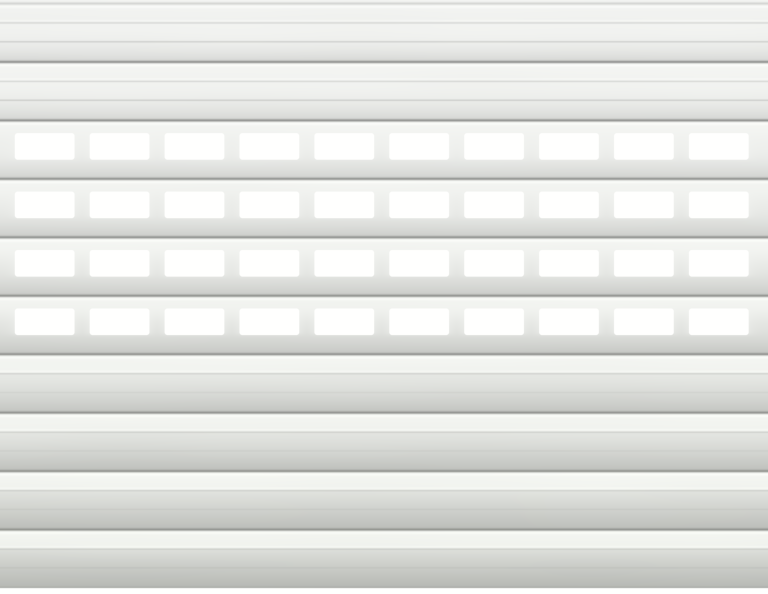
Give the GLSL for this pattern, as a Shadertoy shader.

```glsl
// A pale roller shutter: ten curved slats, the middle four cut by ten windows each.
// Each slat is a vertical tone profile plus soft grooves and a seam; the windows
// are repeated rounded boxes. Lengths are in canvas heights, y runs downwards.

const float SLAT_COUNT = 10.0;
const float SLAT_TOP = 0.0059;
const float SLAT_PITCH = 0.0984;
const float FIRST_VENTED = 2.0;
const float LAST_VENTED = 5.0;

const float WINDOW_COUNT = 10.0;
const float WINDOW_PITCH = 0.1261;
const float WINDOW_FIRST = 0.0752;
const float WINDOW_CENTRE = 0.445;          // fraction of a slat
const vec2 WINDOW_HALF = vec2(0.0503, 0.0224);
const float WINDOW_RADIUS = 0.005;
const float WINDOW_SOFTNESS = 0.0013;
const float HALO_WIDTH = 0.010;
const float HALO_STRENGTH = 0.38;

const float SEAM_WIDTH = 0.0024;
const float GROOVE_WIDTH = 0.0016;
const float SEAM_TONE = 0.58;
const float VARIATION = 0.008;
const vec3 TINT = vec3(0.0, 0.008, -0.010);
const vec3 WHITE = vec3(1.0, 1.0, 0.995);

float hash(vec2 p) {
    return fract(sin(dot(p, vec2(127.1, 311.7))) * 43758.5453);
}

float noise(vec2 p) {
    vec2 i = floor(p), f = fract(p);
    f = f * f * (3.0 - 2.0 * f);
    return mix(mix(hash(i), hash(i + vec2(1, 0)), f.x),
               mix(hash(i + vec2(0, 1)), hash(i + vec2(1, 1)), f.x), f.y);
}

float roundedBox(vec2 p, vec2 halfSize, float radius) {
    vec2 q = abs(p) - halfSize + radius;
    return length(max(q, 0.0)) + min(max(q.x, q.y), 0.0) - radius;
}

float softLine(float d, float width, float pixel) {
    float w = max(width, 0.8 * pixel);
    return exp(-d * d / (w * w));
}

// Tone across one slat: bright lip, then a curve that darkens downwards.
float slatTone(float t, float depth, float blend) {
    float lip = 0.958 - 0.05 * t;
    float shoulder = mix(0.95, 0.875, depth);
    float foot = mix(0.84, 0.72, depth);
    float s = clamp((t - 0.333) / 0.667, 0.0, 1.0);
    float curve = mix(shoulder, foot, pow(s, mix(2.5, 0.85, depth)));
    return mix(lip, curve, smoothstep(0.333 - blend, 0.333 + blend, t));
}

void mainImage(out vec4 fragColor, in vec2 fragCoord) {
    float pixel = 1.0 / iResolution.y;
    vec2 p = vec2(fragCoord.x, iResolution.y - fragCoord.y) * pixel;

    float slatY = (p.y - SLAT_TOP) / SLAT_PITCH;
    float row = clamp(floor(slatY), 0.0, SLAT_COUNT - 1.0);
    float t = clamp(slatY - row, 0.0, 1.0);
    float depth = row / (SLAT_COUNT - 1.0);
    float vented = step(FIRST_VENTED, row) * step(row, LAST_VENTED);
    float lower = step(LAST_VENTED + 0.5, row);

    // Body, with slight unevenness between and along the slats
    float tone = slatTone(t, depth, mix(0.02, 0.16, vented));
    tone += VARIATION * (hash(vec2(row, 3.0)) - 0.5);
    tone += VARIATION * (noise(vec2(p.x * 5.0, row * 7.0 + t * 3.0)) - 0.5);

    // Two grooves on every plain slat, each with a light edge above
    float upperD = (t - 0.333) * SLAT_PITCH;
    float lowerD = (t - 0.655) * SLAT_PITCH;
    float grooves = 0.085 * softLine(upperD, GROOVE_WIDTH, pixel)
        + mix(0.10, 0.028, lower) * softLine(lowerD, GROOVE_WIDTH, pixel)
        - 0.018 * softLine(upperD + 0.004, GROOVE_WIDTH, pixel);
    tone -= grooves * (1.0 - vented);

    // Seams: dark between slats, faint at the top of the shutter
    float seamRow = clamp(floor(slatY + 0.5), 0.0, SLAT_COUNT);
    float seamD = (slatY - seamRow) * SLAT_PITCH;
    float seamStrength = seamRow < 0.5 ? 0.3 : (seamRow > SLAT_COUNT - 0.5 ? 0.5 : 0.95);
    tone += 0.025 * softLine(seamD - 0.0055, SEAM_WIDTH, pixel);
    tone = mix(tone, SEAM_TONE, seamStrength * softLine(seamD, SEAM_WIDTH, pixel));
    vec3 color = vec3(tone) + TINT * mix(0.5, 1.0, depth);

    // Windows with a pale halo on the bars between them
    float column = clamp(floor((p.x - WINDOW_FIRST) / WINDOW_PITCH + 0.5),
                         0.0, WINDOW_COUNT - 1.0);
    vec2 local = vec2(p.x - WINDOW_FIRST - column * WINDOW_PITCH,
                      (t - WINDOW_CENTRE) * SLAT_PITCH);
    float d = roundedBox(local, WINDOW_HALF, WINDOW_RADIUS);
    float soft = max(WINDOW_SOFTNESS, 0.7 * pixel);
    float halo = HALO_STRENGTH * exp(-max(d, 0.0) / HALO_WIDTH)
        * smoothstep(0.006, -0.006, abs(local.y) - WINDOW_HALF.y);
    color = mix(color, vec3(0.95, 0.955, 0.945), halo * vented);
    color = mix(color, WHITE, vented * smoothstep(soft, -soft, d));

    // Bare margin under the last slat
    float base = SLAT_TOP + SLAT_COUNT * SLAT_PITCH;
    color = mix(color, WHITE, smoothstep(-pixel, pixel, p.y - base));

    fragColor = vec4(clamp(color, 0.0, 1.0), 1.0);
}
```
